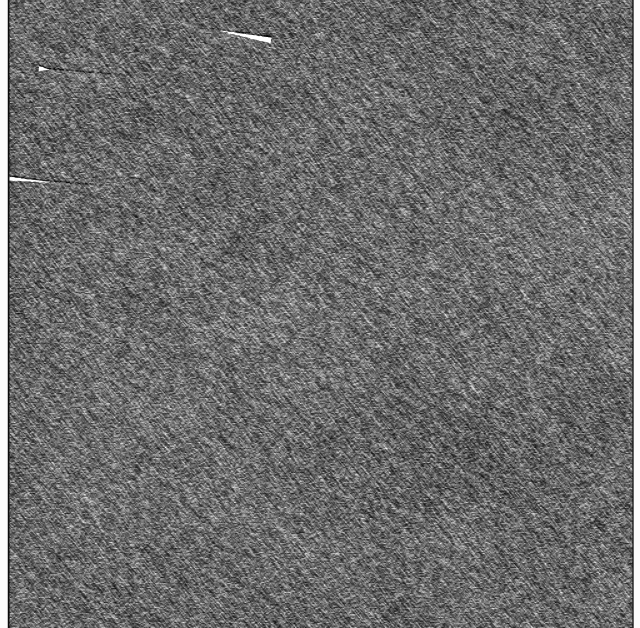
Give the GLSL for this texture, as a WebGL 2 fragment shader.

```glsl
#version 300 es
precision highp float;
// Grey scan of fine grain with faint slanted streaks, three bright trails and white side margins.

uniform vec2 u_resolution;
out vec4 outColor;

// Lengths are fractions of the canvas width.
const float GRAIN_CELLS = 512.0;            // grains across the canvas
const float BASE_GREY = 0.412;
const float GRAIN_GAIN = 0.37;
const float STREAK_GAIN = 0.125;
const float PATCH_GAIN = 0.10;
const float HIGHLIGHT_SKEW = 0.45;          // lifts bright grains above dark ones
const vec2 STREAK_DIR = vec2(0.64, -0.77);
const float STREAK_LENGTH = 3.5;            // in grains
const int STREAK_TAPS = 7;
const vec2 PAPER_SPAN = vec2(0.0120, 0.9900);
const vec2 FRAME_WIDTH = vec2(0.0028, 0.0018);
const float MARGIN_GREY = 0.99;
const float FRAME_GREY = 0.04;

// Integer hash mapped to -0.5 .. 0.5
float hash(ivec2 cell, uint seed) {
    uvec2 v = uvec2(cell) * 1664525u + uvec2(seed, 1013904u);
    v.x += v.y * 1664525u;
    v.y += v.x * 1664525u;
    v ^= v >> 16u;
    v.x += v.y * 1664525u;
    v.y += v.x * 1664525u;
    v ^= v >> 16u;
    return float(v.x >> 8u) / 16777216.0 - 0.5;
}

float valueNoise(vec2 p, uint seed) {
    ivec2 c = ivec2(floor(p));
    vec2 f = fract(p);
    f = f * f * (3.0 - 2.0 * f);
    float low = mix(hash(c, seed), hash(c + ivec2(1, 0), seed), f.x);
    float high = mix(hash(c + ivec2(0, 1), seed), hash(c + ivec2(1, 1), seed), f.x);
    return mix(low, high, f.y);
}

// Sharp grain, slightly wider than tall
float fineGrain(vec2 q) {
    return valueNoise(q, 11u)
         + 0.5 * valueNoise(q + vec2(1.0, 0.0), 11u)
         - 0.3 * valueNoise(q + vec2(0.0, 1.0), 11u);
}

// Noise smeared along the streak direction
float slantedStreaks(vec2 q) {
    float sum = 0.0;
    for (int i = -STREAK_TAPS; i <= STREAK_TAPS; i++) {
        float k = float(i) / STREAK_LENGTH;
        sum += exp(-k * k) * valueNoise(q + STREAK_DIR * float(i), 37u);
    }
    return sum;
}

// Broad, mostly horizontal changes of tone
float softPatches(vec2 p) {
    return 0.6 * valueNoise(p * vec2(3.0, 6.0) + 4.3, 53u)
         + 0.4 * valueNoise(p * vec2(8.0, 15.0) + 9.1, 71u);
}

// Tapered bright core, dark line above it and a faint glow below
float trail(vec2 p, vec2 head, vec2 tail, float halfWidth, float coreShare, float px) {
    vec2 axis = tail - head;
    float len = length(axis);
    vec2 up = vec2(-axis.y, axis.x) / len * sign(axis.x);
    float t = dot(p - head, axis) / (len * len);
    float s = dot(p - head, up);
    float edge = px / len;
    float start = smoothstep(-edge, edge, t);
    float fade = start * clamp(1.0 - t, 0.0, 1.0);
    float taper = halfWidth * clamp(1.0 - t / coreShare, 0.0, 1.0);
    float core = start * step(t, coreShare) * smoothstep(px, -px, abs(s) - taper);
    float above = (s - taper - 0.0016) / 0.0016;
    float line = fade * exp(-above * above);
    float glow = fade * smoothstep(0.08, 0.3, t) * smoothstep(px, -px, s) * exp(s / 0.011);
    return 0.85 * core - 0.33 * line * (1.0 - core) + 0.15 * glow;
}

void main() {
    vec2 p = gl_FragCoord.xy / u_resolution.x;
    float px = 1.0 / u_resolution.x;
    vec2 q = p * GRAIN_CELLS - 0.5;

    // Grain and tone
    float g = GRAIN_GAIN * fineGrain(q) + STREAK_GAIN * slantedStreaks(q);
    float grey = BASE_GREY + g + HIGHLIGHT_SKEW * g * g + PATCH_GAIN * softPatches(p);
    grey += 0.03 * (p.x - 0.5);

    // Trails and a small bright speck
    grey += trail(p, vec2(0.423, 0.918), vec2(0.320, 0.938), 0.0042, 0.75, px);
    grey += trail(p, vec2(0.061, 0.874), vec2(0.235, 0.859), 0.0036, 0.09, px);
    grey += trail(p, vec2(0.014, 0.702), vec2(0.225, 0.685), 0.0026, 0.30, px);
    vec2 speck = (p - vec2(0.212, 0.707)) / vec2(0.005, 0.002);
    grey += 0.4 * exp(-dot(speck, speck));

    // Dark frame lines, then margins
    vec2 inset = vec2(p.x - PAPER_SPAN.x, PAPER_SPAN.y - p.x);
    vec2 frame = smoothstep(vec2(0.5 * px), vec2(-0.5 * px), inset - FRAME_WIDTH);
    grey = mix(clamp(grey, 0.03, 1.0), FRAME_GREY, max(frame.x, frame.y));
    float margin = smoothstep(0.5 * px, -0.5 * px, min(inset.x, inset.y));
    outColor = vec4(vec3(mix(grey, MARGIN_GREY, margin)), 1.0);
}
```
